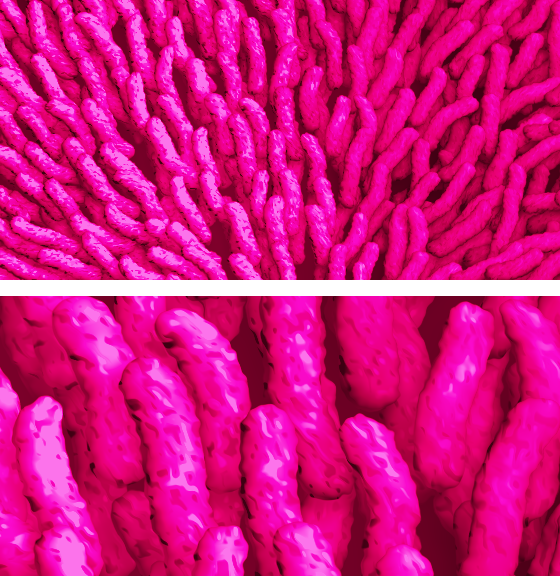
Top, the full canvas; bottom, a detail of the centre.
Reproduce this texture procedurally as a Shadertoy shader.

```glsl
// Shaggy chenille rug: fanned, overlapping fuzzy fingers in hot magenta.

vec4 hash4(vec2 p) {
    vec4 h = fract(p.xyxy * vec4(0.1031, 0.1030, 0.0973, 0.1099));
    h += dot(h, h.wzxy + 33.33);
    return fract((h.xxyz + h.yzzw) * h.zywx);
}

float noise(vec2 p) {
    vec2 i = floor(p), f = fract(p);
    f = f * f * (3.0 - 2.0 * f);
    return mix(mix(hash4(i).x, hash4(i + vec2(1, 0)).x, f.x),
               mix(hash4(i + vec2(0, 1)).x, hash4(i + vec2(1, 1)).x, f.x), f.y);
}

// Brightness to colour, from deep crimson to pale pink
vec3 ramp(float v) {
    vec3 c = mix(vec3(0.24, 0.0, 0.07), vec3(0.45, 0.0, 0.15), smoothstep(-0.06, 0.07, v));
    c = mix(c, vec3(0.72, 0.00, 0.27), clamp((v - 0.07) / 0.16, 0.0, 1.0));
    c = mix(c, vec3(0.91, 0.00, 0.44), clamp((v - 0.23) / 0.22, 0.0, 1.0));
    c = mix(c, vec3(0.95, 0.00, 0.62), clamp((v - 0.45) / 0.21, 0.0, 1.0));
    c = mix(c, vec3(0.98, 0.04, 0.80), clamp((v - 0.66) / 0.20, 0.0, 1.0));
    return mix(c, vec3(0.99, 0.45, 0.92), clamp((v - 0.88) / 0.16, 0.0, 1.0));
}

// Position in the finger's own frame, y running from root to tip
vec2 fingerSpace(vec2 p, vec2 axis, float bend, float phase) {
    vec2 q = vec2(dot(p, vec2(axis.y, -axis.x)), dot(p, axis));
    q.x += bend * q.y * q.y + 0.004 * sin(q.y * 38.0 + phase);
    return q;
}

// Offset from the core line of a finger
vec2 coreOffset(vec2 q, float halfLen) {
    return vec2(q.x, q.y - clamp(q.y, -halfLen, halfLen));
}

void mainImage(out vec4 fragColor, in vec2 fragCoord) {
    vec2 p = fragCoord / iResolution.y;
    float pixel = 1.0 / iResolution.y;
    vec3 light = normalize(vec3(0.38, 0.42, 0.85));

    // Fuzzy outline
    vec2 fuzzy = p + 0.006 * (vec2(noise(p * 95.0), noise(p * 95.0 + 40.0)) - 0.5);
    float value = 0.02;

    // A shaded under layer, then the upper layer, each painted from top to bottom
    for (int layer = 0; layer < 2; layer++) {
        float upper = float(layer);
        float cell = 0.132;
        vec2 shift = vec2(0.071, 0.047) * upper;
        vec2 home = floor((p + shift) / cell);

        for (int j = 2; j >= -2; j--)
        for (int i = -2; i <= 2; i++) {
            vec2 id = home + vec2(i, j);
            vec4 rnd = hash4(id + 17.0 + 61.0 * upper);
            vec4 rnd2 = hash4(id + 143.0 + 29.0 * upper);
            vec2 centre = (id + 0.5 + vec2(0.5 * mod(id.y, 2.0), 0.0)) * cell - shift;
            centre += (rnd.xy - 0.5) * 0.075;

            // Fingers fan out from below the middle, messier at lower right
            vec2 fan = centre - vec2(1.15, -0.35);
            fan.x *= fan.x < 0.0 ? 0.8 : 1.0;
            float mess = mix(0.45, 1.3, smoothstep(0.9, 1.5, centre.x - 0.5 * centre.y));
            float angle = atan(fan.y, fan.x) + (rnd.z - 0.5) * mess;
            vec2 axis = vec2(cos(angle), sin(angle));

            float radius = mix(0.030, 0.037, rnd.w);
            float halfLen = mix(0.075, 0.125, rnd2.x);
            float bend = (rnd2.y - 0.5) * 4.0;
            float phase = rnd2.z * 6.28;

            // Soft shadow cast to the lower left
            vec2 qs = fingerSpace(p + vec2(0.010, 0.014) - centre, axis, bend, phase);
            float ds = length(coreOffset(qs, halfLen)) - radius;
            value *= 1.0 - 0.45 * (1.0 - smoothstep(-0.012, 0.022, ds));

            vec2 q = fingerSpace(fuzzy - centre, axis, bend, phase);
            vec2 e = coreOffset(q, halfLen);
            float d = length(e) - radius;
            if (d > pixel) continue;

            // Rounded body lit from the upper right, darker at the root
            vec2 side = e / radius;
            vec2 tilt = side.x * vec2(axis.y, -axis.x) + side.y * axis;
            vec3 normal = vec3(tilt, sqrt(max(0.0, 1.0 - dot(side, side))));
            float lit = max(0.0, dot(normal, light));
            float along = smoothstep(-1.2, 0.5, q.y / halfLen);
            float body = 0.10 + 0.86 * lit * mix(0.62, 1.0, along);
            body += (rnd2.w - 0.5) * 0.14;

            // Yarn texture: soft mottling, pale flecks and dark pits
            vec2 yarn = vec2(q.x + 0.35 * q.y, q.y) + rnd.xy * 9.0;
            float mottle = noise(yarn * vec2(70.0, 42.0));
            float fleck = noise(yarn * vec2(150.0, 85.0) + 5.0);
            float crisp = mix(1.0, 0.55, smoothstep(0.9, 1.4, p.x));
            body += 0.16 * (mottle - 0.5);
            body += crisp * 0.30 * smoothstep(0.58, 0.9, fleck) * smoothstep(0.45, 0.9, lit);
            body -= crisp * 0.26 * smoothstep(0.34, 0.1, fleck);

            body *= mix(0.62, 1.0, upper);
            value = mix(value, body, 1.0 - smoothstep(-pixel, pixel, d));
        }
    }

    // Brighter at left, dimmer toward the upper right
    float dim = smoothstep(0.7, 1.9, p.x + 0.45 * p.y);
    value = value * mix(1.08, 0.84, dim) + mix(0.04, -0.02, dim);
    value += 0.10 * (noise(p * 3.0 + 8.0) - 0.5);

    fragColor = vec4(ramp(value), 1.0);
}
```
